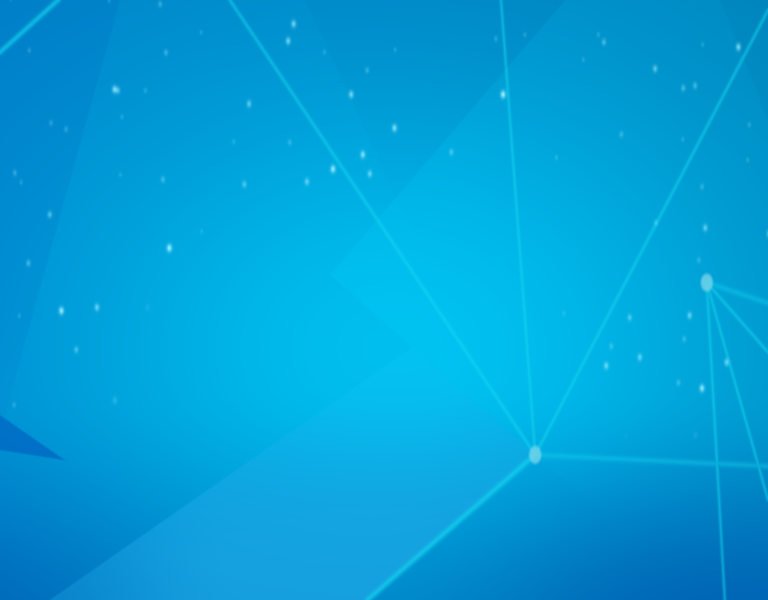
This background is drawn by a WebGL 1 fragment shader. Its source:

```glsl
precision highp float;

uniform vec2 u_resolution;

#define GLOW_CENTER vec2(0.66, 0.42)
#define GLOW_COLOR vec3(0.0, 0.745, 0.935)
#define EDGE_LEFT vec3(0.0, 0.51, 0.79)
#define EDGE_RIGHT vec3(0.0, 0.50, 0.73)
#define DEEP_COLOR vec3(0.0, 0.37, 0.70)
#define FLOOR_COLOR vec3(0.10, 0.64, 0.89)
#define LINE_COLOR vec3(0.08, 0.84, 0.94)
#define NODE_COLOR vec3(0.46, 0.83, 0.92)
#define STAR_COLOR vec3(0.62, 0.94, 1.0)
#define HUB vec2(0.892, 0.242)
#define SIDE_HUB vec2(1.178, 0.529)
#define SOFT 0.0025

float hash(vec2 p) {
  return fract(sin(dot(p, vec2(127.1, 311.7))) * 43758.545);
}

// Coverage of the half plane to the left of the direction a -> b
float leftOf(vec2 p, vec2 a, vec2 b) {
  vec2 d = normalize(b - a);
  return smoothstep(-SOFT, SOFT, dot(p - a, vec2(-d.y, d.x)));
}

// Coverage of a straight strand that fades out across its width
float strand(vec2 p, vec2 a, vec2 b, float width) {
  vec2 ab = b - a;
  float t = clamp(dot(p - a, ab) / dot(ab, ab), 0.0, 1.0);
  float d = length(p - a - ab * t) / width;
  return exp(-d * d);
}

float node(vec2 p, vec2 center) {
  float d = length((p - center) * vec2(1.0, 0.68));
  return 1.0 - smoothstep(0.007, 0.013, d);
}

// One layer of tall soft specks, at most one per cell
float stars(vec2 p, float cell, float density, float seed) {
  vec2 id = floor(p / cell);
  vec2 jitter = vec2(hash(id + seed), hash(id + seed + 17.3));
  vec2 d = p - (id + 0.15 + 0.7 * jitter) * cell;
  float present = step(hash(id + seed + 41.9), density);
  float power = hash(id + seed + 73.7);
  float size = mix(0.0025, 0.0042, power);
  d *= vec2(1.0, 0.65) / size;
  return present * mix(0.2, 1.0, power * power * power) * exp(-dot(d, d));
}

vec3 backdrop(vec2 p) {
  vec2 q = (p - GLOW_CENTER) * vec2(0.85, 1.1);
  vec3 color = mix(EDGE_LEFT, EDGE_RIGHT, p.x / 1.28);
  color = mix(color, GLOW_COLOR, exp(-3.5 * dot(q, q)));
  float low = 1.0 - smoothstep(-0.1, 0.36, p.y);
  float outer = smoothstep(0.1, 0.7, abs(p.x - 0.5));
  return mix(color, DEEP_COLOR, low * mix(0.35, 0.95, outer));
}

vec3 facets(vec2 p, vec3 color) {
  // Shaded panes at the left and along the top
  float leftPane = leftOf(p, vec2(0.008, 0.308), vec2(0.2, 1.0));
  color -= vec3(0.0, 0.03, 0.015) * leftPane * smoothstep(0.2, 0.5, p.y);
  float topPane = leftOf(p, vec2(0.508, 1.0), vec2(0.717, 0.55));
  color -= vec3(0.0, 0.015, 0.012) * topPane * smoothstep(0.5, 0.9, p.y);
  color -= vec3(0.0, 0.018, 0.015) * leftOf(p, vec2(1.2, 1.0), vec2(1.28, 0.8));

  // Bright pane with its corner near the middle
  vec2 corner = vec2(0.55, 0.542);
  float aboveFold = leftOf(p, corner, HUB);
  float pane = aboveFold * leftOf(p, vec2(0.942, 1.0), corner);
  float lift = mix(0.018, 0.035, smoothstep(0.5, 0.85, p.y));
  color += vec3(0.0, 1.0, 0.7) * lift * pane * smoothstep(0.05, 0.35, p.y);

  // Pale floor below the long diagonal
  float ground = leftOf(p, vec2(0.717, 0.442), vec2(0.083, 0.0));
  ground *= (1.0 - aboveFold) * leftOf(p, vec2(0.613, 0.0), HUB);
  float fade = 1.0 - smoothstep(0.05, 0.42, p.y);
  fade *= mix(0.3, 0.7, smoothstep(0.1, 0.4, p.x));
  color = mix(color, FLOOR_COLOR, ground * fade);
  color += vec3(0.012, 0.014, 0.01) * ground;

  // Dark shard at the left border
  vec2 tip = vec2(0.108, 0.233);
  float shard = leftOf(p, tip, vec2(0.0, 0.308));
  shard *= 1.0 - leftOf(p, tip, vec2(0.0, 0.25));
  return mix(color, vec3(0.0, 0.41, 0.77), 0.8 * shard);
}

float network(vec2 p) {
  float thin = strand(p, HUB, vec2(0.383, 1.0), 0.0034);
  thin = max(thin, strand(p, HUB, vec2(0.835, 1.0), 0.0028));
  thin = max(thin, strand(p, HUB, vec2(1.28, 0.983), 0.0032));
  thin = max(thin, strand(p, SIDE_HUB, vec2(1.28, 0.413), 0.0032));
  thin = max(thin, strand(p, SIDE_HUB, vec2(1.28, 0.167), 0.0028));
  thin = max(thin, strand(p, SIDE_HUB, vec2(1.208, 0.0), 0.0028));
  float wide = strand(p, HUB, vec2(0.613, 0.0), 0.005);
  wide = max(wide, strand(p, vec2(0.0, 0.913), vec2(0.097, 1.0), 0.0045));
  float faint = strand(p, HUB, vec2(1.28, 0.223), 0.005);
  faint = max(faint, strand(p, SIDE_HUB, vec2(1.28, 0.495), 0.005));
  return max(max(0.48 * thin, 0.62 * wide), 0.36 * faint);
}

void main() {
  vec2 p = gl_FragCoord.xy / u_resolution * vec2(1.28, 1.0);
  vec3 color = facets(p, backdrop(p));

  // Stars keep clear of the glowing middle and the floor
  float sky = smoothstep(0.37, 0.43, length(p - vec2(0.58, 0.28)));
  sky *= smoothstep(0.25, 0.31, p.y);
  float specks = stars(p, 0.075, 0.3, 3.0) + stars(p, 0.11, 0.42, 29.0);
  color = mix(color, LINE_COLOR, network(p));
  color = mix(color, STAR_COLOR, clamp(specks * sky, 0.0, 1.0));
  color = mix(color, NODE_COLOR, 0.8 * max(node(p, HUB), node(p, SIDE_HUB)));
  gl_FragColor = vec4(color, 1.0);
}
```
